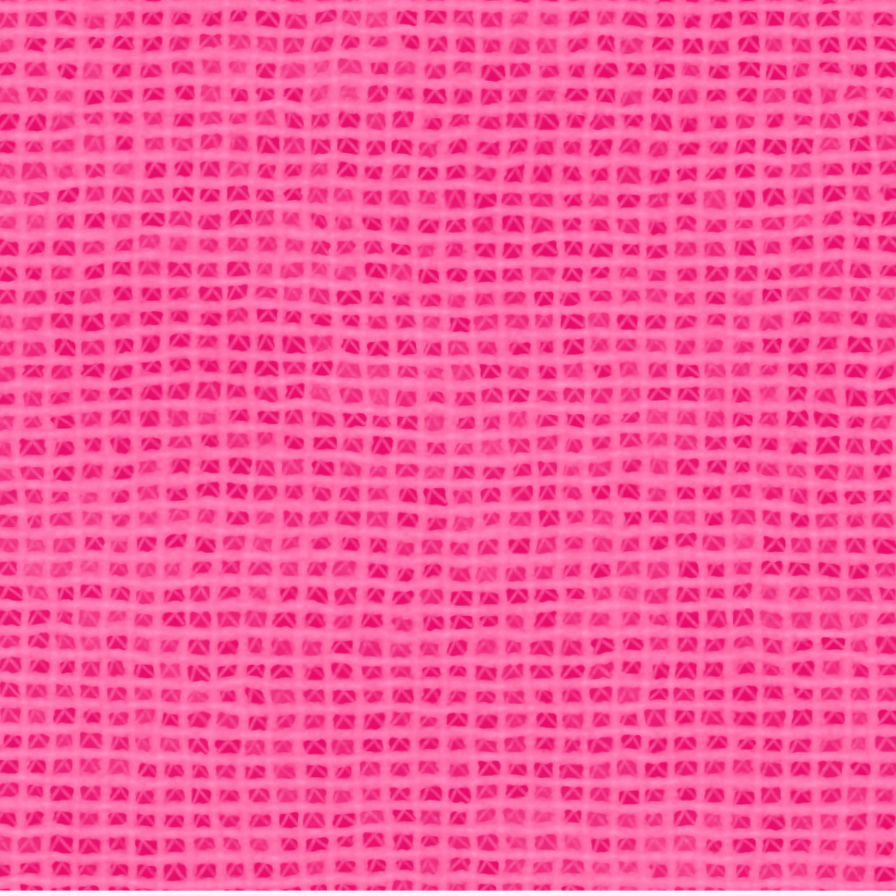
Give the GLSL for this texture, as a WebGL 2 fragment shader.

```glsl
#version 300 es
precision highp float;
// Pink open-mesh knit: a gently warped grid of stitches. Each cell has a dark
// opening crossed by two slanted strands, framed by pale yarns across and down.
// Hashes vary every opening; layered noise adds fuzz, bends and worn patches.

uniform vec2 u_resolution;
out vec4 outColor;

#define STITCHES vec2(31.5, 36.0)   // repeats across and down
#define PHASE vec2(0.32, 0.37)      // grid offset in cells
#define OPENING vec2(0.34, 0.26)    // half size of an opening, in cells
#define STRAND_WIDTH 0.065          // half width of a slanted strand
#define BEND 0.5                    // slow drift of rows and columns
#define FUZZ 0.12                   // strength of the fibre noise
#define PATCHES 0.09                // strength of the broad light and dark areas
#define HEM 0.006                   // height of the pale strip at the bottom

const vec3 HOLE_PINK = vec3(0.91, 0.03, 0.41);
const vec3 YARN_PINK = vec3(0.99, 0.40, 0.64);
const vec3 PALE_PINK = vec3(1.00, 0.58, 0.77);
const vec3 HEM_WHITE = vec3(1.00, 0.95, 0.97);

float hash(vec2 p) {
  vec3 q = fract(vec3(p.xyx) * 0.1031);
  q += dot(q, q.yzx + 33.33);
  return fract((q.x + q.y) * q.z);
}

float noise(vec2 p) {
  vec2 i = floor(p), f = fract(p);
  f = f * f * (3.0 - 2.0 * f);
  return mix(mix(hash(i), hash(i + vec2(1, 0)), f.x),
             mix(hash(i + vec2(0, 1)), hash(i + vec2(1, 1)), f.x), f.y);
}

float segment(vec2 p, vec2 a, vec2 b) {
  vec2 d = b - a;
  return length(p - a - d * clamp(dot(p - a, d) / dot(d, d), 0.0, 1.0));
}

float roundedBox(vec2 p, vec2 halfSize, float radius) {
  vec2 d = abs(p) - halfSize + radius;
  return length(max(d, 0.0)) + min(max(d.x, d.y), 0.0) - radius;
}

// Coverage of a shape from its signed distance, with a soft edge
float cover(float dist, float soft) {
  return 1.0 - smoothstep(-soft, soft, dist);
}

vec3 yarnColor(float tone) {
  vec3 dark = mix(HOLE_PINK, YARN_PINK, clamp(tone * 2.0, 0.0, 1.0));
  return mix(dark, PALE_PINK, clamp(tone * 2.0 - 1.0, 0.0, 1.0));
}

void main() {
  vec2 uv = gl_FragCoord.xy / u_resolution;
  float pixel = 1.0 / min(u_resolution.x, u_resolution.y);
  float soft = max(0.06, pixel * STITCHES.y * 0.75);

  // Bend the grid slowly, then wobble it from stitch to stitch
  vec2 grid = uv * STITCHES + PHASE;
  vec2 drift = vec2(noise(uv * 4.0 + 7.0), noise(uv * 4.0 + 31.0)) - 0.5;
  vec2 wobble = vec2(noise(grid * 0.9 + 50.0), noise(grid * 0.9 + 90.0)) - 0.5;
  grid += BEND * drift + 0.22 * wobble;
  vec2 id = floor(grid);
  vec2 cell = fract(grid) - 0.5;
  float r1 = hash(id + 3.0), r2 = hash(id + 47.0), r3 = hash(id + 113.0);

  // Pale yarns: a bowed bar between rows, a fainter column between wales
  float bow = 0.07 * cos(6.2832 * cell.x);
  float rowYarn = cover(abs(abs(cell.y + bow * cell.y) - 0.5) - 0.13, 0.12);
  float colYarn = cover(abs(abs(cell.x) - 0.5) - 0.11, 0.12);

  // Fibre noise and broad patches
  float fuzz = 0.6 * noise(uv * vec2(150.0, 210.0)) + 0.4 * noise(uv * 310.0) - 0.5;
  float patches = noise(uv * 5.0 + 17.0) + 0.5 * noise(uv * 13.0 + 5.0) - 0.75;
  float cloth = 0.49 + 0.22 * rowYarn * (0.6 + 0.8 * noise(grid * 2.0))
              + 0.12 * colYarn + 2.0 * FUZZ * fuzz + PATCHES * patches;

  // Opening, shifted and resized in each cell
  vec2 p = cell - 0.10 * (vec2(r1, r2) - 0.5);
  float edge = roundedBox(p, OPENING * (0.82 + 0.3 * r3), 0.12);
  edge += 0.10 * (noise(grid * 5.0) - 0.5);
  float hole = cover(edge, soft);
  float shade = cover(edge - 0.06, 0.14);

  // Two slanted strands cross the opening, splitting it into triangles
  float lean = 0.24 * (r2 - 0.5);
  float left = segment(p, vec2(-0.34, -0.30), vec2(lean, 0.30));
  float right = segment(p, vec2(0.32, -0.30 + 0.15 * r1), vec2(lean * 0.5 - 0.08, 0.30));
  float strands = max(cover(left - STRAND_WIDTH, soft),
                      cover(right - STRAND_WIDTH, soft) * (0.5 + 0.5 * r3));

  float openness = clamp(0.45 + 0.75 * r1 - 0.5 * patches, 0.2, 1.0);
  float depth = hole * openness * (1.0 - 0.85 * strands);
  float tone = mix(cloth - 0.09 * shade, 0.03, depth);

  vec3 color = yarnColor(tone);
  color = mix(HEM_WHITE, color, smoothstep(HEM - pixel, HEM + pixel, uv.y));
  outColor = vec4(color, 1.0);
}
```
